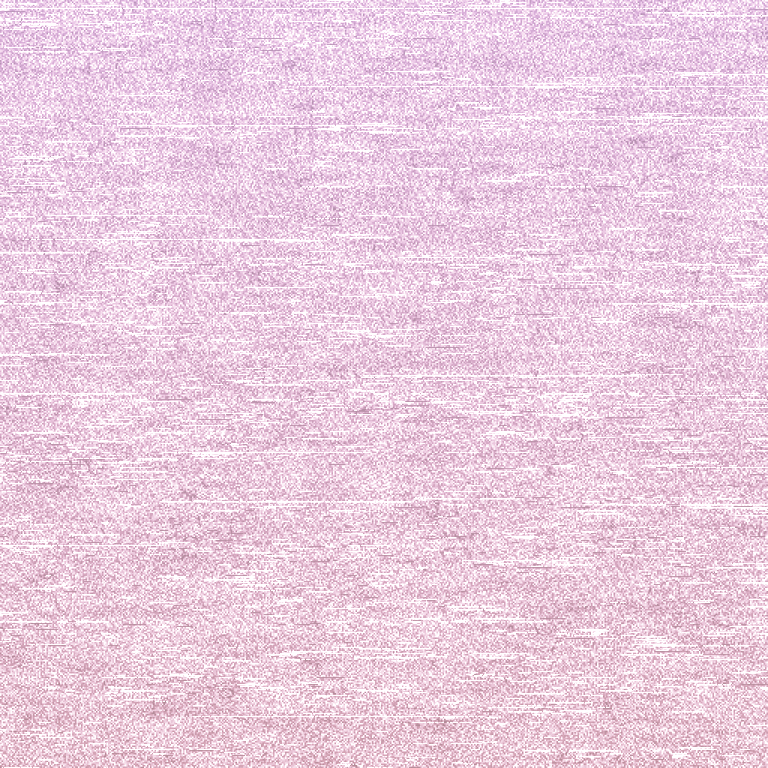
A three.js fragment shader for this texture:

```glsl
// Fine lavender to rose grain crossed by thin, broken horizontal streaks.
varying vec2 vUv;

#define GRAIN_COUNT 512.0
#define GRAIN_CONTRAST 0.70
#define STREAK_ROWS 512.0
#define STREAK_CHANCE 0.13
#define LINE_CHANCE 0.009
#define DARK_CHANCE 0.022
#define INK_BOTTOM vec3(0.835, 0.645, 0.71)
#define INK_TOP vec3(0.85, 0.685, 0.855)
#define SHADOW_TINT vec3(0.84, 0.845, 0.83)
#define MID_TINT vec3(1.00, 0.90, 0.97)
#define LIGHT_TINT vec3(1.00, 0.93, 0.97)
#define PAPER vec3(1.00, 0.995, 1.00)

float hash(vec2 p) {
  return fract(sin(dot(p, vec2(12.9898, 78.233))) * 43758.5453);
}

// Smooth value noise
float noise(vec2 p) {
  vec2 cell = floor(p);
  vec2 f = fract(p);
  f = f * f * (3.0 - 2.0 * f);
  float low = mix(hash(cell), hash(cell + vec2(1.0, 0.0)), f.x);
  float high = mix(hash(cell + vec2(0.0, 1.0)), hash(cell + vec2(1.0, 1.0)), f.x);
  return mix(low, high, f.y);
}

// Winding grain: noise less part of its surroundings
float grain(vec2 p) {
  vec2 reach = vec2(1.0, 0.0);
  float around = noise(p + reach.xy) + noise(p - reach.xy)
               + noise(p + reach.yx) + noise(p - reach.yx);
  return 0.5 + GRAIN_CONTRAST * (noise(p) - 0.5 - 0.1 * (around - 2.0));
}

// Short winding cracks along the contours of a noise, kept in a few places
float cracks(vec2 uv) {
  float contour = abs(noise(uv * vec2(48.0, 72.0)) - 0.5);
  float kept = smoothstep(0.55, 0.75, noise(uv * vec2(22.0, 40.0) + 6.4));
  return kept * (1.0 - smoothstep(0.02, 0.07, contour));
}

// Random dashes: each row is cut into spans, and a share of them is inked
float streaks(vec2 uv, float span, float chance, float seed) {
  float y = uv.y * STREAK_ROWS;
  float row = floor(y);
  float x = uv.x / span + 17.0 * hash(vec2(row, seed));
  vec2 id = vec2(floor(x) + seed, row);
  float present = step(1.0 - chance, hash(id));
  float halfLength = mix(0.15, 0.5, hash(id + 5.3));
  float along = abs(fract(x) - 0.5);
  float across = abs(fract(y) - 0.5);
  float body = 1.0 - smoothstep(halfLength - 0.04, halfLength, along);
  return present * body * (1.0 - smoothstep(0.35, 0.6, across));
}

// Tone from shadow (0) to paper (1), with the ink hue set by height
vec3 palette(float tone, float height) {
  vec3 ink = mix(INK_BOTTOM, INK_TOP, height);
  vec3 color = mix(ink * SHADOW_TINT, ink, smoothstep(0.08, 0.33, tone));
  color = mix(color, mix(ink, MID_TINT, 0.5), smoothstep(0.33, 0.46, tone));
  color = mix(color, mix(ink, LIGHT_TINT, 0.8), smoothstep(0.48, 0.60, tone));
  return mix(color, PAPER, smoothstep(0.61, 0.73, tone));
}

void main() {
  // Grain over faint flat bands and patches
  float tone = grain(vUv * GRAIN_COUNT - 0.5);
  tone += 0.14 * (noise(vUv * vec2(14.0, 130.0)) - 0.5);
  tone += 0.08 * (noise(vUv * vec2(34.0, 48.0) + 9.1) - 0.5);
  tone -= 0.16 * cracks(vUv);

  // Streaks gathered in flat clusters
  float cluster = noise(vUv * vec2(5.0, 70.0) + 3.7);
  cluster = 3.0 * cluster * cluster;
  float pale = 0.0;
  float dark = 0.0;
  for (int i = 0; i < 3; i++) {
    float layer = float(i);
    float span = 0.022 + 0.028 * layer;
    float share = cluster / 3.0;
    pale = max(pale, streaks(vUv, span, STREAK_CHANCE * share, 11.0 + 23.0 * layer));
    dark = max(dark, streaks(vUv, 0.7 * span, DARK_CHANCE * share, 101.0 + 31.0 * layer));
  }

  // Rare long lines
  pale = max(pale, streaks(vUv, 0.4, LINE_CHANCE, 211.0));
  pale = max(pale, streaks(vUv, 2.0, LINE_CHANCE, 307.0));
  dark = max(dark, streaks(vUv, 0.15, 0.4 * LINE_CHANCE, 401.0));

  // Grain breaks up the streaks
  float wear = smoothstep(0.1, 0.35, tone);
  tone = mix(tone, 1.0, pale * wear);
  tone = mix(tone, 0.12, dark * 0.85);

  gl_FragColor = vec4(palette(tone, vUv.y), 1.0);
}
```
